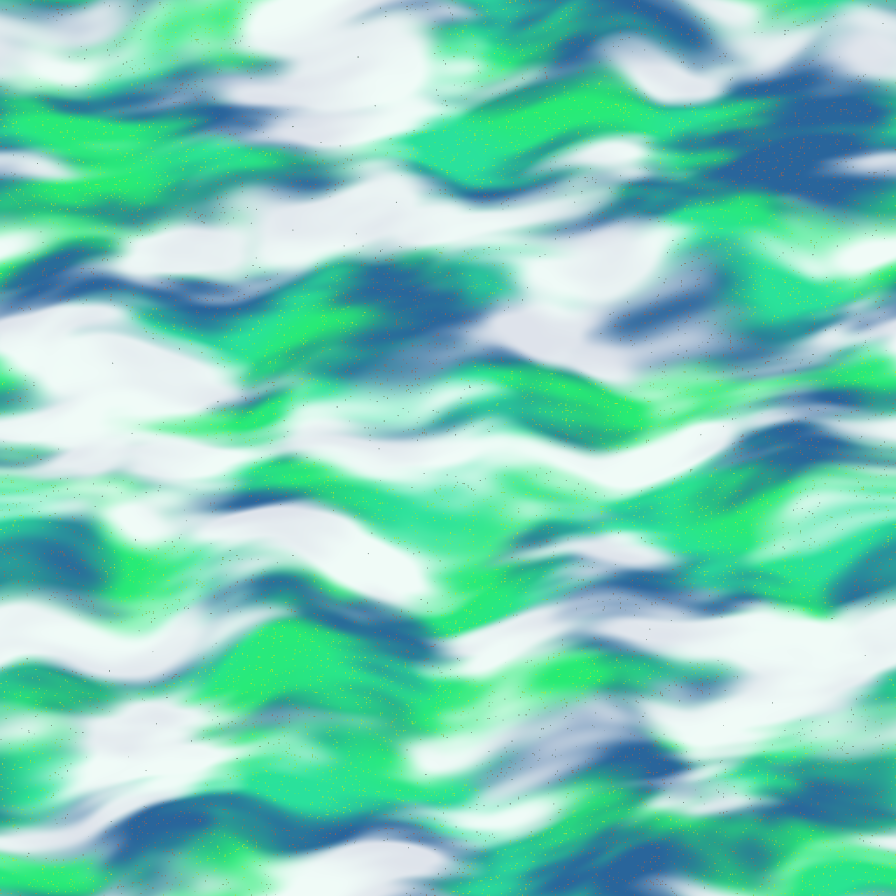
Reproduce this texture procedurally as a WebGL 1 fragment shader.

```glsl
precision highp float;
// Soft, wind-drawn bands of green and blue dye drifting over a milky ground.
// Warped, sheared gradient noise that wraps sets the coverage and the hue;
// a fine jittered grid scatters warm grains over the dyed parts.

uniform vec2 u_resolution;

const float TAU = 6.2831853;

vec3 hash3(vec2 p) {
  vec3 q = fract(p.xyx * vec3(0.1031, 0.1030, 0.0973));
  q += dot(q, q.yxz + 33.33);
  return fract((q.xxy + q.yzz) * q.zyx);
}

// Gradient at a lattice corner; the sheared lattice wraps on the unit square.
// The half-cell offset keeps the wrap exact despite rounding in the division.
float corner(vec2 cell, vec2 offset, vec2 freq, float rise, float seed) {
  cell.y += rise * floor((cell.x + 0.5) / freq.x);
  cell = floor(cell - freq * floor((cell + 0.5) / freq) + 0.5);
  float angle = TAU * hash3(cell + seed).x;
  return dot(vec2(cos(angle), sin(angle)), offset);
}

// Tiling gradient noise, its rows climbing by "rise" cells across the canvas.
float noise(vec2 uv, vec2 freq, float rise, float seed) {
  vec2 p = uv * freq - vec2(0.0, rise * uv.x);
  vec2 c = floor(p), f = p - c;
  vec2 w = f * f * f * (f * (f * 6.0 - 15.0) + 10.0);
  vec2 e = vec2(1.0, 0.0);
  return mix(
    mix(corner(c, f, freq, rise, seed),
        corner(c + e.xy, f - e.xy, freq, rise, seed), w.x),
    mix(corner(c + e.yx, f - e.yx, freq, rise, seed),
        corner(c + e.xx, f - e.xx, freq, rise, seed), w.x), w.y);
}

float fbm(vec2 uv, vec2 freq, float rise, float seed) {
  float sum = 0.0, gain = 1.0;
  for (int i = 0; i < 3; i++) {
    sum += gain * noise(uv, freq, rise, seed);
    freq *= 2.0;
    rise *= 2.0;
    gain *= 0.42;
    seed += 17.0;
  }
  return sum;
}

void main() {
  vec2 uv = gl_FragCoord.xy / u_resolution;

  // Bend the bands into arches and slopes
  vec2 flow = uv + vec2(0.06 * noise(uv, vec2(5.0, 8.0), 0.0, 11.0),
                        0.06 * noise(uv, vec2(5.0, 6.0), 0.0, 29.0));

  // Dye coverage and hue, both heavier towards the top
  float top = cos(TAU * (uv.y - 0.87));
  float density = fbm(flow, vec2(4.0, 12.0), 1.0, 41.0) + 0.06 * top;
  float softness = 0.25 + 0.15 * noise(uv, vec2(3.0, 4.0), 0.0, 83.0);
  float cover = smoothstep(-0.05 - softness, -0.05 + softness, density);
  float hue = fbm(flow, vec2(5.0, 13.0), 1.0, 131.0) + 0.08 * top;
  float blue = smoothstep(-0.31, 0.46, hue);
  float aqua = smoothstep(-0.3, 0.35, noise(flow, vec2(5.0, 9.0), 1.0, 197.0));

  vec3 milk = mix(vec3(0.94, 0.985, 0.97), vec3(0.87, 0.89, 0.92), blue);
  vec3 green = mix(vec3(0.13, 0.92, 0.44), vec3(0.14, 0.88, 0.60), aqua);
  vec3 dye = mix(green, vec3(0.14, 0.38, 0.60), blue);
  vec3 color = mix(milk, dye, 0.97 * cover);

  // Grains: yellow on green, rust on blue, greyer on thin dye
  vec2 grid = uv * 512.0;
  vec2 cell = floor(grid);
  vec3 place = hash3(cell + 7.0);
  vec3 kind = hash3(cell + 411.0);
  float dist = length(grid - cell - mix(vec2(0.35), vec2(0.65), place.xy));
  float speck = 1.0 - smoothstep(0.2, 0.6, dist);
  float chance = 0.08 * smoothstep(0.05, 0.85, cover);
  vec3 yellow = mix(vec3(0.45, 0.92, 0.25), vec3(0.78, 0.90, 0.15), kind.z);
  vec3 warm = mix(yellow, vec3(0.60, 0.38, 0.32),
                  smoothstep(0.2, 0.75, blue + 0.3 * (kind.y - 0.5)));
  vec3 grain = mix(vec3(0.42, 0.50, 0.46), warm, smoothstep(0.25, 0.75, cover));
  float strength = step(place.z, chance) * mix(0.2, 0.85, kind.x);
  color = mix(color, grain, speck * strength);

  gl_FragColor = vec4(color, 1.0);
}
```
